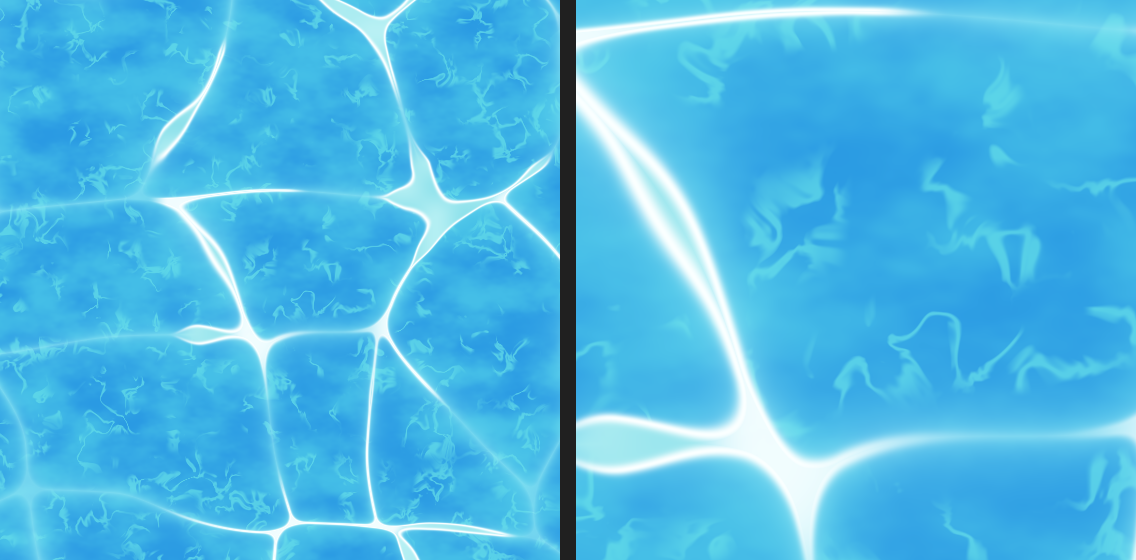
Left, the full canvas; right, a detail of the centre.
Reproduce this texture procedurally as a three.js fragment shader.

```glsl
varying vec2 vUv;

vec2 hash2(vec2 p) {
  vec3 q = fract(p.xyx * vec3(0.1031, 0.1030, 0.0973));
  q += dot(q, q.yzx + 33.33);
  return fract((q.xx + q.yz) * q.zy);
}

float noise(vec2 p) {
  vec2 cell = floor(p);
  vec2 f = fract(p);
  f = f * f * (3.0 - 2.0 * f);
  float low = mix(hash2(cell).x, hash2(cell + vec2(1.0, 0.0)).x, f.x);
  float high = mix(hash2(cell + vec2(0.0, 1.0)).x, hash2(cell + 1.0).x, f.x);
  return mix(low, high, f.y);
}

float fbm(vec2 p) {
  float sum = 0.0;
  float amplitude = 0.53;
  for (int i = 0; i < 4; i++) {
    sum += amplitude * noise(p);
    p = mat2(1.6, 1.2, -1.2, 1.6) * p + 17.3;
    amplitude *= 0.5;
  }
  return sum;
}

vec2 cellCentre(vec2 cell) {
  return cell + 0.12 + 0.76 * hash2(cell + 61.0);
}

float smoothMin(float a, float b, float k) {
  float h = max(k - abs(a - b), 0.0) / k;
  return min(a, b) - h * h * k * 0.25;
}

// Distance to the nearest Voronoi border, rounded at the junctions
float borderDistance(vec2 p) {
  vec2 home = floor(p);
  vec2 nearest = home;
  float best = 8.0;
  for (int y = -1; y <= 1; y++) {
    for (int x = -1; x <= 1; x++) {
      vec2 cell = home + vec2(float(x), float(y));
      float reach = length(cellCentre(cell) - p);
      if (reach < best) {
        best = reach;
        nearest = cell;
      }
    }
  }
  vec2 toNearest = cellCentre(nearest) - p;
  float border = 8.0;
  for (int y = -2; y <= 2; y++) {
    for (int x = -2; x <= 2; x++) {
      if (x == 0 && y == 0) continue;
      vec2 toOther = cellCentre(nearest + vec2(float(x), float(y))) - p;
      float side = dot(0.5 * (toNearest + toOther), normalize(toOther - toNearest));
      border = smoothMin(border, side, 0.07);
    }
  }
  return max(border, 0.0);
}

// Mottled blue water with small ragged cyan flecks
vec3 waterColor(vec2 p) {
  float mottling = fbm(p * vec2(13.0, 21.0));
  vec3 color = mix(vec3(0.165, 0.605, 0.89), vec3(0.265, 0.745, 0.905), smoothstep(0.15, 0.85, mottling));
  vec2 curl = vec2(noise(p * 38.0), noise(p * 38.0 + 50.0)) * 0.03;
  float strand = 1.0 - abs(2.0 * fbm((p + curl) * 27.0 + 9.0) - 1.0);
  float patches = smoothstep(0.42, 0.72, noise(p * 29.0 + 23.0));
  float fleck = smoothstep(0.84, 0.98, strand) * patches;
  return mix(color, vec3(0.38, 0.86, 0.91), 0.75 * fleck);
}

void main() {
  vec2 p = vUv;
  vec3 color = waterColor(p);

  // Bent light network
  vec2 q = p * 3.0 + 4.0;
  vec2 bend = vec2(noise(q * 1.3), noise(q * 1.3 + 40.0)) - 0.5;
  float d = borderDistance(q + 0.5 * bend) / 3.0;

  // Some stretches fade out, others swell into ribbons
  float strength = smoothstep(0.28, 0.52, noise(p * 5.0 + 7.0));
  float swell = smoothstep(0.5, 0.85, noise(p * 6.5 + 31.0));
  float halfWidth = (0.0008 + 0.014 * swell) * strength;

  // Soft halo, frayed by the water
  float halo = exp(-d * 48.0) * (0.35 + 0.4 * fbm(p * 24.0 + 3.0));
  color = mix(color, vec3(0.44, 0.88, 0.94), halo);
  float streak = exp(-d * 190.0) * (0.3 + 0.3 * strength);
  color = mix(color, vec3(0.72, 0.95, 0.98), streak);

  // Pale ribbon filling and white rims
  float filling = 1.0 - smoothstep(halfWidth - 0.002, halfWidth + 0.002, d);
  filling *= strength * smoothstep(0.001, 0.004, halfWidth);
  float shade = noise(p * 18.0 + 12.0);
  color = mix(color, mix(vec3(0.55, 0.88, 0.92), vec3(0.74, 0.95, 0.96), shade), filling);
  float rimOffset = (d - halfWidth) / 0.0026;
  float rim = exp(-rimOffset * rimOffset) * strength;
  color = mix(color, vec3(0.98, 1.0, 1.0), rim);

  gl_FragColor = vec4(color, 1.0);
}
```
